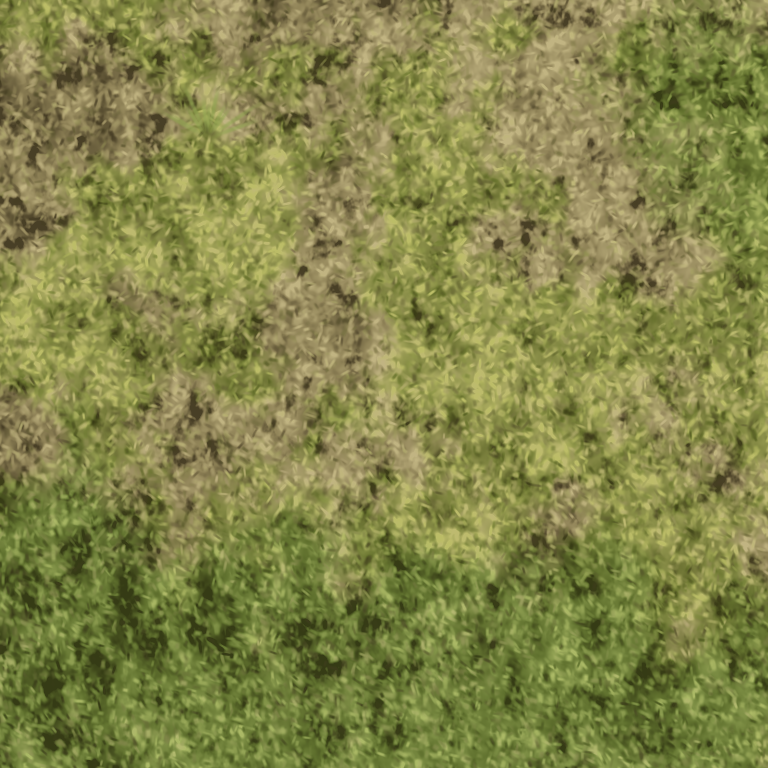
A WebGL 2 fragment shader for this texture:

```glsl
#version 300 es
precision highp float;
// Sunlit patchy lawn: short soft blades, dry straw patches and lush shaded green.

#define BLADE_CELLS 38.0
#define BLADE_LAYERS 7
#define BLADE_LENGTH 0.52
#define BLADE_WIDTH 0.25
#define BLADE_OPACITY 0.8
#define CONTRAST 1.25
#define CLUMP_CONTRAST 1.15
#define GAP_DEPTH 0.5
#define BRIGHTNESS 0.86
#define LUSH_SHADE 0.36
#define PATCH_SCALE 7.0

uniform vec2 u_resolution;
out vec4 fragColor;

const vec3 SHADOW = vec3(0.27, 0.28, 0.11);
const vec3 MOSS   = vec3(0.41, 0.44, 0.19);
const vec3 GRASS  = vec3(0.53, 0.55, 0.28);
const vec3 BRIGHT = vec3(0.66, 0.66, 0.37);
const vec3 SOIL   = vec3(0.33, 0.29, 0.18);
const vec3 STRAW  = vec3(0.56, 0.51, 0.34);
const vec3 TAN    = vec3(0.70, 0.65, 0.46);

vec4 hash4(vec2 p) {
    vec4 q = fract(p.xyxy * vec4(0.1031, 0.1030, 0.0973, 0.1099));
    q += dot(q, q.wzxy + 33.33);
    return fract((q.xxyz + q.yzzw) * q.zywx);
}

float noise(vec2 p) {
    vec2 cell = floor(p), f = fract(p);
    f = f * f * (3.0 - 2.0 * f);
    return mix(mix(hash4(cell).x, hash4(cell + vec2(1, 0)).x, f.x),
               mix(hash4(cell + vec2(0, 1)).x, hash4(cell + vec2(1, 1)).x, f.x), f.y);
}

float fbm(vec2 p) {
    float sum = 0.0, amplitude = 0.53;
    for (int i = 0; i < 4; i++) {
        sum += amplitude * noise(p);
        p = mat2(1.6, 1.2, -1.2, 1.6) * p + 17.3;
        amplitude *= 0.5;
    }
    return sum;
}

// Soft tapered stroke centred on the origin
float stroke(vec2 p, float angle, float halfLength, float width) {
    vec2 dir = vec2(cos(angle), sin(angle));
    float along = dot(p, dir), across = dot(p, vec2(-dir.y, dir.x));
    float taper = 1.0 - smoothstep(0.2, 1.0, abs(along) / halfLength);
    return taper * (1.0 - smoothstep(0.1, 1.0, abs(across) / width));
}

// Overlapping blades: x is tone, y is dryness
vec2 blades(vec2 uv) {
    vec2 look = vec2(0.35, 0.5);
    for (int layer = 0; layer < BLADE_LAYERS; layer++) {
        float k = float(layer);
        vec2 p = uv * BLADE_CELLS * (1.0 + 0.11 * k) + k * vec2(7.37, 3.71);
        for (int j = -1; j <= 1; j++)
        for (int i = -1; i <= 1; i++) {
            vec2 cell = floor(p) + vec2(i, j);
            vec4 h = hash4(cell + k * 91.0);
            vec4 g = hash4(cell + k * 57.0 + 211.0);
            vec2 offset = p - cell - 0.5 - 0.6 * (h.xy - 0.5);
            float slant = smoothstep(0.7, 0.1, uv.y);
            float angle = mix(1.6, 2.1, slant) + (h.z - 0.5) * mix(3.0, 1.9, slant);
            float size = 0.6 + 0.7 * g.x;
            float cover = stroke(offset, angle, BLADE_LENGTH * size, BLADE_WIDTH * (0.6 + 0.8 * g.y));
            look = mix(look, vec2(h.w, g.z), cover * BLADE_OPACITY);
        }
    }
    return look;
}

// Long thin blades fanning out from one root
float tuft(vec2 p) {
    float cover = 0.0;
    for (int i = 0; i < 11; i++) {
        vec4 h = hash4(vec2(i, 73));
        float angle = 0.3 + 2.5 * (float(i) + h.x) / 11.0;
        float reach = 0.025 + 0.025 * h.y;
        vec2 middle = reach * vec2(cos(angle), sin(angle));
        cover = max(cover, stroke(p - middle, angle, reach, 0.0045));
    }
    return cover;
}

vec3 greenRamp(float t) {
    vec3 c = mix(SHADOW, MOSS, clamp(t * 3.0, -0.3, 1.0));
    c = mix(c, GRASS, clamp(t * 3.0 - 1.0, 0.0, 1.0));
    return mix(c, BRIGHT, clamp(t * 3.0 - 2.0, 0.0, 1.6));
}

vec3 dryRamp(float t) {
    vec3 c = mix(SOIL, STRAW, clamp(t * 2.0, -0.2, 1.0));
    return mix(c, TAN, clamp(t * 2.0 - 1.0, 0.0, 1.4));
}

void main() {
    vec2 uv = gl_FragCoord.xy / u_resolution;

    // Lush ground: a lower band and a pocket in the upper right
    float ragged = fbm(uv * 9.0 + 4.0) - 0.5;
    float band = smoothstep(0.1, -0.1, uv.y - 0.32 + 0.17 * uv.x * uv.x + 0.4 * ragged);
    float pocket = smoothstep(1.25, 0.5, length((uv - vec2(0.93, 0.83)) / vec2(0.15, 0.2)) + 1.2 * ragged);
    float lush = max(band, 0.7 * pocket);
    float shade = LUSH_SHADE * lush * mix(0.65, 1.0, smoothstep(0.0, 0.16, uv.y)) * (1.1 - 0.4 * uv.x);

    // Ragged dry patches, clumps and dark gaps between them
    float clump = fbm(uv * vec2(30.0, 24.0) + 31.0) - 0.5;
    float dryPatch = smoothstep(0.41, 0.66, fbm(uv * PATCH_SCALE + 23.0) + 0.35 * clump) * (1.0 - 0.85 * lush);
    float gap = smoothstep(0.56, 0.86, fbm(uv * vec2(48.0, 38.0) + 67.0));
    vec2 look = blades(uv);

    float tone = BRIGHTNESS + CONTRAST * (look.x - 0.5) + CLUMP_CONTRAST * clump;
    tone -= GAP_DEPTH * gap * (1.0 + 0.8 * dryPatch) + shade;
    tone += dryPatch * mix(-0.28, 0.02, uv.x);
    float dry = clamp(0.9 * dryPatch + 0.17 + 0.8 * (look.y - 0.5) - 0.25 * lush, 0.0, 1.0);

    vec3 green = greenRamp(tone) * mix(vec3(1.0, 1.02, 0.95), vec3(0.91, 1.0, 0.94), lush);
    vec3 color = mix(green, dryRamp(tone), dry);
    color = mix(color, vec3(0.58, 0.65, 0.33), 0.65 * tuft(uv - vec2(0.27, 0.82)));
    fragColor = vec4(color, 1.0);
}
```
